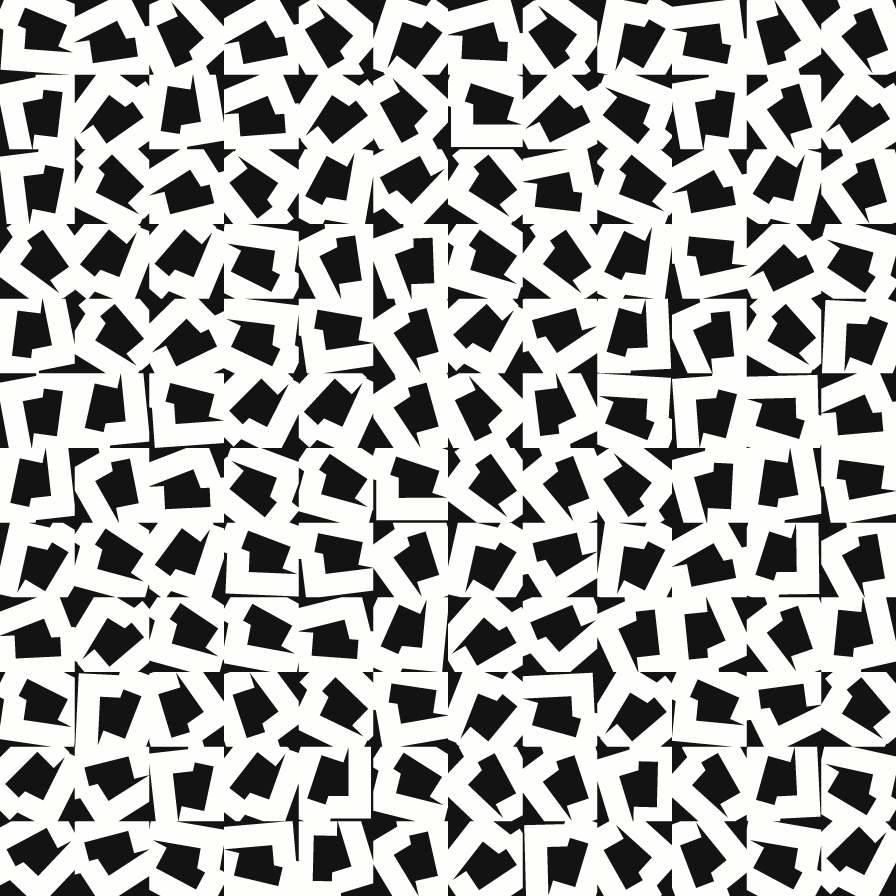
This pattern is drawn by a Shadertoy shader. Its source:

```glsl
#define CELLS 12.0
#define STROKE 0.30
#define HALF_GAP 0.305
#define TWIST 0.32
#define HOOK_CORNER vec2(0.10, 0.21)
#define HOOK_REACH 0.72
#define HOOK_CUT -0.047
#define LEFT_LEG_END 0.005
#define RIGHT_LEG_END 0.08
#define INK vec3(0.074)
#define PAPER vec3(0.995, 0.995, 0.991)
#define SAMPLES 4

float hash(vec2 p) {
    return fract(sin(dot(p, vec2(127.1, 311.7))) * 43758.5453);
}

mat2 rotation(float angle) {
    float c = cos(angle), s = sin(angle);
    return mat2(c, -s, s, c);
}

bool inBox(vec2 p, vec2 low, vec2 high) {
    return all(greaterThanEqual(p, low)) && all(lessThanEqual(p, high));
}

// Three-sided bracket: a crossbar and two legs
bool inBracket(vec2 p) {
    float outer = HALF_GAP + STROKE;
    return inBox(p, vec2(-outer), vec2(outer, -HALF_GAP))
        || inBox(p, vec2(-outer), vec2(-HALF_GAP, LEFT_LEG_END))
        || inBox(p, vec2(HALF_GAP, -outer), vec2(outer, RIGHT_LEG_END));
}

// Twisted corner hook closing the open side of the bracket
bool inHook(vec2 p) {
    vec2 q = rotation(TWIST) * (p - HOOK_CORNER);
    bool longArm = inBox(q, vec2(-HOOK_REACH, 0.0), vec2(STROKE));
    bool shortArm = inBox(q, vec2(0.0, -0.5), vec2(STROKE)) && p.y > HOOK_CUT;
    return longArm || shortArm;
}

// One randomly turned tile, clipped to its grid cell
float paperCoverage(vec2 uv) {
    vec2 grid = uv * CELLS;
    float angle = 6.28318 * hash(floor(grid) + 3.7);
    vec2 p = rotation(angle) * (fract(grid) - 0.5);
    return inBracket(p) || inHook(p) ? 1.0 : 0.0;
}

void mainImage(out vec4 fragColor, in vec2 fragCoord) {
    // Average sub-samples for smooth edges
    float paper = 0.0;
    for (int j = 0; j < SAMPLES; j++) {
        for (int i = 0; i < SAMPLES; i++) {
            vec2 offset = (vec2(i, j) + 0.5) / float(SAMPLES) - 0.5;
            paper += paperCoverage((fragCoord + offset) / iResolution.y);
        }
    }
    paper /= float(SAMPLES * SAMPLES);
    fragColor = vec4(mix(INK, PAPER, paper), 1.0);
}
```
